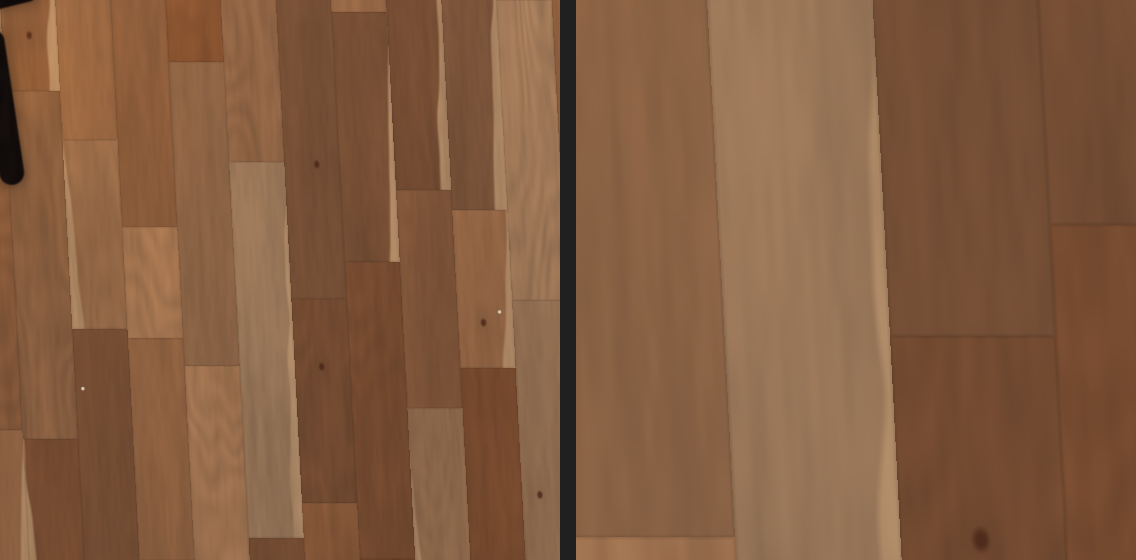
Left, the full canvas; right, a detail of the centre.
Give the GLSL for this texture, as a WebGL 1 fragment shader.

```glsl
precision highp float;
// Worn oak strip floor: ten leaning columns of staggered planks, with a dark chair leg at the upper left.
uniform vec2 u_resolution;

const float STRIP_WIDTH = 0.0985;
const float LEAN = 0.052;          // sideways drift of the seams from top to bottom
const float PLANK_LENGTH = 0.44;   // mean distance between butt joints
const float SEAM_WIDTH = 0.0016;
const float SEAM_DEPTH = 0.09;
const float GRAIN_DEPTH = 0.09;
const float FIGURE_DEPTH = 0.055;
const float SAPWOOD_CHANCE = 0.24;
const float KNOT_CHANCE = 0.28;
const vec3 DARK_OAK = vec3(0.425, 0.268, 0.172);
const vec3 PALE_OAK = vec3(0.635, 0.490, 0.365);
const vec3 SAPWOOD = vec3(0.690, 0.550, 0.415);
const vec3 KNOT = vec3(0.270, 0.140, 0.090);
const vec3 LEG = vec3(0.070, 0.048, 0.042);
const vec3 SPECK = vec3(0.850, 0.780, 0.700);

float hash(vec2 p) {
  vec3 q = fract(vec3(p.xyx) * 0.1031);
  q += dot(q, q.yzx + 33.33);
  return fract((q.x + q.y) * q.z);
}

float noise(vec2 p) {
  vec2 i = floor(p), f = fract(p);
  f = f * f * (3.0 - 2.0 * f);
  return mix(mix(hash(i), hash(i + vec2(1.0, 0.0)), f.x),
             mix(hash(i + vec2(0.0, 1.0)), hash(i + vec2(1.0, 1.0)), f.x), f.y);
}

// Height of the joint above plank "row", in plank lengths.
float jointAbove(float row, float column) {
  return row + 0.12 + 0.76 * hash(vec2(row + 41.0, column * 7.0 + 19.0));
}

float capsule(vec2 p, vec2 a, vec2 b, float radius) {
  vec2 ab = b - a;
  float h = clamp(dot(p - a, ab) / dot(ab, ab), 0.0, 1.0);
  return length(p - a - ab * h) - radius;
}

// Fine pores, broader streaks and curved growth rings; centred on zero.
float woodGrain(vec2 p, vec2 seed) {
  vec2 q = p + seed * 37.0;
  float pores = noise(q * vec2(190.0, 26.0)) - 0.5;
  float streaks = noise(q * vec2(75.0, 3.5)) - 0.5;
  float clouds = noise(q * vec2(18.0, 5.0)) - 0.5;
  float field = noise(q * vec2(15.0, 3.2)) + 0.12 * noise(q * vec2(45.0, 14.0));
  float rings = sin(38.0 * field) * smoothstep(0.25, 0.9, seed.y);
  return GRAIN_DEPTH * (0.65 * pores + 0.8 * streaks + 0.8 * clouds) + FIGURE_DEPTH * rings * 0.6;
}

void main() {
  vec2 uv = gl_FragCoord.xy / u_resolution;
  float pixel = 1.0 / min(u_resolution.x, u_resolution.y);

  // Strip and plank coordinates
  vec2 p = vec2(uv.x - LEAN * (1.0 - uv.y), uv.y);
  float column = floor(p.x / STRIP_WIDTH);
  float across = fract(p.x / STRIP_WIDTH);
  float along = p.y / PLANK_LENGTH + hash(vec2(column + 5.0, 3.0)) + 2.0;
  float row = floor(along);
  row += step(jointAbove(row, column), along);
  float bottom = jointAbove(row - 1.0, column);
  float top = jointAbove(row, column);
  float rise = (along - bottom) / (top - bottom);
  vec2 id = vec2(column + 23.0, row + 11.0);
  vec2 seed = vec2(hash(id), hash(id + 57.0));

  // Plank tone, with a red or yellow cast
  float tone = pow(hash(id + 91.0), 1.35);
  vec3 color = mix(DARK_OAK, PALE_OAK, 0.08 + 0.80 * tone);
  color += vec3(0.026, -0.004, -0.020) * (hash(id + 133.0) - 0.4) * 1.6;

  // Tapering sapwood on one edge
  float side = mix(across, 1.0 - across, step(0.4, seed.x));
  float hasSapwood = step(hash(id + 171.0), SAPWOOD_CHANCE);
  float sapWidth = 0.20 * (1.0 - rise) + 0.07 * (noise(vec2(p.y * 14.0, id.x)) - 0.5);
  float sap = 1.0 - smoothstep(sapWidth - 0.03, sapWidth + 0.03, side);
  color = mix(color, SAPWOOD, 0.8 * sap * hasSapwood);

  color *= 1.0 + woodGrain(p, seed);

  // Small oval knot with a soft stained halo
  vec2 knotAt = vec2(0.2 + 0.6 * seed.x, 0.2 + 0.6 * seed.y);
  vec2 fromKnot = (vec2(across, rise) - knotAt) * vec2(STRIP_WIDTH, (top - bottom) * PLANK_LENGTH);
  float knotDistance = length(fromKnot * vec2(1.0, 0.7));
  float hasKnot = step(hash(id + 211.0), KNOT_CHANCE);
  float stain = 0.7 * (1.0 - smoothstep(0.002, 0.007, knotDistance)) + 0.12 * exp(-knotDistance * 70.0);
  color = mix(color, KNOT, stain * hasKnot);

  // Soft seams and butt joints
  float seam = min(across, 1.0 - across) * STRIP_WIDTH;
  float joint = min(along - bottom, top - along) * PLANK_LENGTH;
  float gap = 1.0 - smoothstep(0.0, SEAM_WIDTH + pixel, min(seam, joint));
  color *= 1.0 - SEAM_DEPTH * gap;

  // Room light: brighter above, warm at the upper left
  color *= 0.965 + 0.08 * uv.y;
  float glow = exp(-3.5 * length(uv - vec2(0.05, 0.85)));
  color += vec3(0.065, 0.025, -0.015) * glow;

  // Two pale specks of dust
  for (int i = 0; i < 2; i++) {
    vec2 speckAt = mix(vec2(0.148, 0.306), vec2(0.892, 0.443), float(i));
    color = mix(color, SPECK, 1.0 - smoothstep(0.0015, 0.0045, length(uv - speckAt)));
  }

  // Chair leg and the rail above it, with a faint contact shadow
  float leg = capsule(uv, vec2(-0.014, 0.925), vec2(0.021, 0.692), 0.021);
  leg = min(leg, capsule(uv, vec2(-0.02, 0.995), vec2(0.05, 1.012), 0.014));
  color *= 1.0 - 0.25 * exp(-max(leg, 0.0) * 110.0);
  vec3 legColor = LEG * (0.8 + 0.4 * noise(uv * vec2(90.0, 30.0)));
  color = mix(legColor, color, smoothstep(-pixel, 0.002 + pixel, leg));

  gl_FragColor = vec4(clamp(color, 0.0, 1.0), 1.0);
}
```
